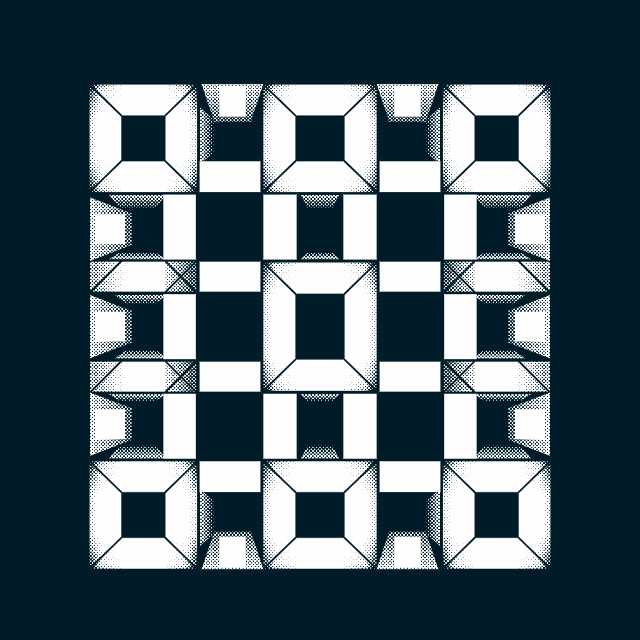
Give the GLSL for this pattern, as a WebGL 1 fragment shader.

```glsl
precision highp float;
// Draws a symmetric lattice of bevelled white frames, bars and halftone recesses on dark teal.
uniform vec2 u_resolution;

const float SPAN = 768.0;     // design units across the canvas
const float DOT_PITCH = 2.1;  // half period of the staggered dots
const float PI = 3.14159265;

// Soft coverage of a signed distance that is positive inside
float cover(float inside, float px) {
  return clamp(inside / px + 0.5, 0.0, 1.0);
}

float box(vec2 p, vec2 centre, vec2 halfSize, float px) {
  vec2 d = halfSize - abs(p - centre);
  return cover(min(d.x, d.y), px);
}

// Staggered dot screen: tone is the wanted brightness
float halftone(vec2 p, float tone) {
  vec2 wave = cos(PI * p / DOT_PITCH);
  float threshold = 0.5 + 0.5 * wave.x * wave.y;
  return smoothstep(-0.22, 0.22, tone - threshold);
}

// Bevelled frame: x is coverage, y is dotted brightness
vec2 frame(vec2 p, vec2 centre, vec2 outer, vec2 hole, vec2 dots, float px) {
  vec2 d = abs(p - centre);
  vec2 bevel = clamp((d - hole) / (outer - hole), 0.0, 1.0);
  float mask = box(p, centre, outer, px) * (1.0 - box(p, centre, hole, px));
  float corner = step(0.01, bevel.x * bevel.y);
  float shade = corner * (0.08 + 0.48 * bevel.x * bevel.y);
  shade += 0.33 * smoothstep(0.6, 1.0, bevel.x) + 0.12 * smoothstep(0.85, 1.0, bevel.y);
  float light = halftone(dots, 1.24 - shade * 1.15);
  float crease = cover(abs(bevel.x - bevel.y) * 28.0 - 1.1, px);
  return vec2(mask, light * crease);
}

// Tapering dotted recess: along runs inward, across is measured from its axis
float recess(float along, float across, float depth, vec2 widths, vec2 tones, vec2 dots, float px) {
  float t = clamp(along / depth, 0.0, 1.0);
  float edge = mix(widths.x, widths.y, t) - abs(across);
  float mask = cover(min(edge, min(along, depth - along)), px);
  return mask * halftone(dots, mix(tones.x, tones.y, t));
}

// Strips of light along the upper and lower rims of the dark windows
float rimLights(vec2 q, float axis, float halfWidth, vec2 dots, float px) {
  vec2 widths = vec2(halfWidth, halfWidth * 0.65);
  vec2 tones = vec2(0.7, 0.2);
  float x = q.x - axis;
  float far = recess(158.0 - q.y, x, 15.0, widths, tones, dots, px);
  float near = recess(q.y - 81.0, x, 8.0, widths, tones, dots, px);
  return max(far, near);
}

// Long bar with one slanted end and a crossed inner end
vec2 crossedBar(vec2 p, vec2 dots, float px) {
  float mask = box(p, vec2(212.0, 0.0), vec2(64.0, 18.0), px);
  float slant = (p.x - 257.0 + p.y) * 0.707;
  vec2 cross = abs(p - vec2(167.0, 0.0));
  float crossed = step(cross.x, 19.0);
  float shade = 0.5 * smoothstep(218.0, 276.0, p.x);
  shade += crossed * (0.3 + 0.012 * (187.0 - p.x));
  float light = halftone(dots, 1.2 - shade * 1.15);
  light *= cover(abs(slant) - 1.1, px);
  float crossLine = abs(cross.x - cross.y) * 0.707;
  light *= mix(1.0, cover(crossLine - 1.1, px), crossed);
  return vec2(mask, light);
}

void main() {
  float px = SPAN / min(u_resolution.x, u_resolution.y);
  vec2 p = (gl_FragCoord.xy - 0.5 * u_resolution) * px;
  p += vec2(0.0, 8.0);
  vec2 q = abs(p);  // fold the lattice into one quadrant
  float light = 0.0;

  // Plain bars between the frames
  light = max(light, box(q, vec2(108.0, 180.0), vec2(36.5, 18.5), px));
  light = max(light, box(q, vec2(108.0, 60.0), vec2(36.5, 18.0), px));
  light = max(light, box(q, vec2(48.0, 119.5), vec2(20.0, 39.0), px));
  light = max(light, box(q, vec2(168.5, 119.5), vec2(19.5, 39.0), px));
  light = max(light, box(q, vec2(168.5, 0.0), vec2(19.5, 39.0), px));

  // Recesses opening from the four outer sides
  vec2 tones = vec2(0.78, 0.4);
  float sideAxis = q.y < 60.0 ? 0.0 : 117.0;
  float side = q.y - sideAxis;
  light = max(light, recess(276.0 - q.x, side, 50.0, vec2(38.0, 19.0), tones, p, px));
  light = max(light, recess(291.0 - q.y, q.x - 105.0, 45.0, vec2(37.0, 22.0), tones, p, px));
  light = max(light, box(vec2(q.x, side), vec2(252.0, 0.0), vec2(18.0), px));
  light = max(light, box(q, vec2(105.0, 270.5), vec2(16.0, 18.5), px));

  // Faint dotted rims inside the windows
  light = max(light, rimLights(q, 0.0, 23.0, p, px));
  light = max(light, rimLights(q, 219.0, 34.0, p, px));
  vec2 rimTones = vec2(0.7, 0.2);
  light = max(light, recess(38.0 - q.y, q.x - 215.0, 10.0, vec2(31.0, 18.0), rimTones, p, px));
  light = max(light, recess(144.0 - q.x, q.y - 229.0, 16.0, vec2(34.0, 20.0), rimTones, p, px));

  // Crossed bars keep the same slant above and below the middle
  vec2 barPoint = vec2(q.x, p.y - sign(p.y) * 60.0);
  vec2 layer = crossedBar(barPoint, p, px);
  light = mix(light, layer.y, layer.x);

  // Corner, middle-edge and central frames
  layer = frame(q, vec2(212.0, 226.0), vec2(64.5), vec2(25.0, 26.0), p, px);
  light = mix(light, layer.y, layer.x);
  layer = frame(q, vec2(0.0, 226.0), vec2(68.0, 64.5), vec2(28.0, 26.0), p, px);
  light = mix(light, layer.y, layer.x);
  layer = frame(q, vec2(0.0), vec2(68.0, 77.0), vec2(28.0, 38.0), p, px);
  light = mix(light, layer.y, layer.x);

  vec3 deepTeal = vec3(0.0, 0.11, 0.16);
  vec3 paperWhite = vec3(0.995);
  gl_FragColor = vec4(mix(deepTeal, paperWhite, light), 1.0);
}
```
